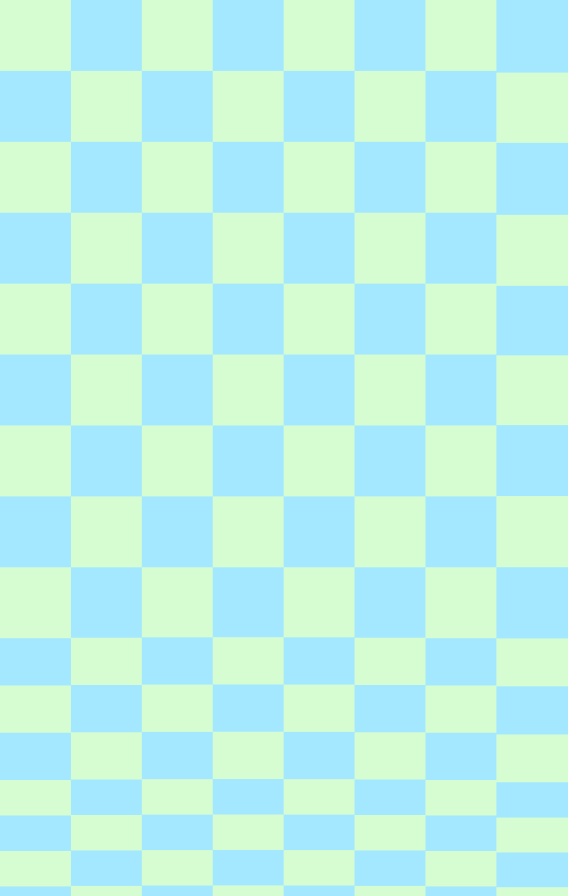
Give the GLSL for this pattern, as a Shadertoy shader.

```glsl
#define COLUMNS 8.01
#define LAST_COLUMN 7.0
#define FULL_ROWS 9.0
#define SQUASHED_ROWS 3.0
#define SQUASH (2.0 / 3.0)
#define FLAT 0.5
#define SLIP 0.018
#define SAG 0.014
#define MINT vec3(0.84, 0.99, 0.82)
#define SKY vec3(0.64, 0.91, 1.00)

const float PI = 3.14159265;

// Depth of a row edge below the top, in cell widths
float edgeDepth(float row) {
    float squashed = clamp(row - FULL_ROWS, 0.0, SQUASHED_ROWS);
    float flattened = max(row - FULL_ROWS - SQUASHED_ROWS, 0.0);
    return min(row, FULL_ROWS) + squashed * SQUASH + flattened * FLAT;
}

// Inverse of edgeDepth: continuous row number at a depth
float rowAt(float depth) {
    float squashedSpan = SQUASHED_ROWS * SQUASH;
    float squashed = clamp(depth - FULL_ROWS, 0.0, squashedSpan);
    float flattened = max(depth - FULL_ROWS - squashedSpan, 0.0);
    return min(depth, FULL_ROWS) + squashed / SQUASH + flattened / FLAT;
}

// Slight misalignment: the last column slips, lower rows sag mid-span
float edgeDrift(float column, float row) {
    if (row < 0.5) return 0.0;
    if (column > LAST_COLUMN - 0.5) {
        float slowWave = 0.7 + cos((row - 2.4) * PI / 5.0);
        float fastWave = 1.4 * exp(-0.25 * row) * cos(row * PI / 2.0);
        return SLIP * (slowWave + fastWave);
    }
    return -SAG * step(FULL_ROWS, row) * sin(PI * column / (LAST_COLUMN - 1.0));
}

// Mint coverage within one column, smoothed across the nearest row edge
float columnTone(float column, float depth, float pixel) {
    column = clamp(column, 0.0, LAST_COLUMN);
    float row = floor(rowAt(depth) + 0.5);
    float edge = edgeDepth(row) + edgeDrift(column, row);
    float below = clamp((depth - edge) / pixel + 0.5, 0.0, 1.0);
    float mintBelow = 1.0 - mod(column + row, 2.0);
    return mix(1.0 - mintBelow, mintBelow, below);
}

void mainImage(out vec4 fragColor, in vec2 fragCoord) {
    float pixel = COLUMNS / iResolution.x;
    float across = fragCoord.x * pixel;
    float depth = (iResolution.y - fragCoord.y) * pixel;

    // Blend the two columns that meet at the nearest vertical edge
    float seam = floor(across + 0.5);
    float right = clamp((across - seam) / pixel + 0.5, 0.0, 1.0);
    float mint = mix(columnTone(seam - 1.0, depth, pixel),
                     columnTone(seam, depth, pixel), right);

    fragColor = vec4(mix(SKY, MINT, mint), 1.0);
}
```
